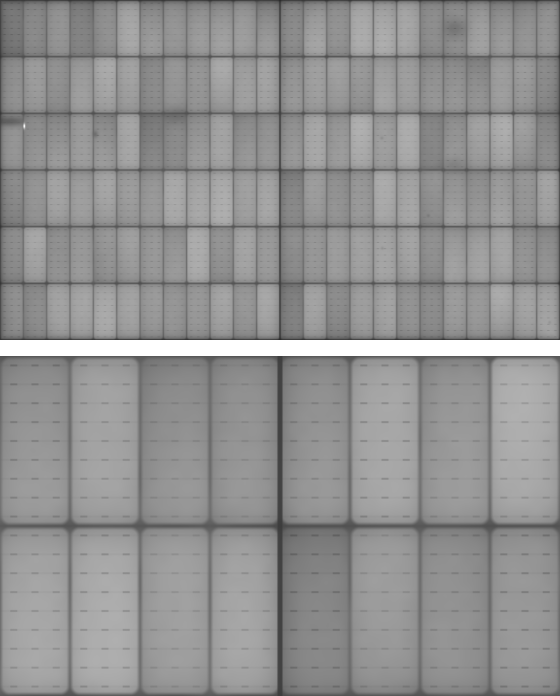
Top: the whole. Bottom: its middle third, enlarged.
Reproduce this pattern procedurally as a WebGL 2 fragment shader.

```glsl
#version 300 es
precision highp float;
// Grey panel of 24 by 6 tall cells with rounded corners and dark soft joints.
// Each cell gets a hashed tone, slow clouding and nine dashed conductor lines;
// a darker centre joint, a dim rim and a few blemishes complete the panel.
uniform vec2 u_resolution;
out vec4 fragColor;

const vec2 GRID = vec2(24.0, 6.0);
const float CELL_TONE = 0.622;
const float COLUMN_JOINT = 0.41;
const float ROW_JOINT = 0.33;
const float CENTRE_TONE = 0.25;

float hash(vec2 p) {
    vec3 q = fract(vec3(p.xyx) * 0.1031);
    q += dot(q, q.yzx + 33.33);
    return fract((q.x + q.y) * q.z);
}

float noise(vec2 p) {
    vec2 i = floor(p), f = fract(p);
    f = f * f * (3.0 - 2.0 * f);
    vec2 e = vec2(1.0, 0.0);
    return mix(mix(hash(i), hash(i + e), f.x),
               mix(hash(i + e.yx), hash(i + e.xx), f.x), f.y);
}

float roundBox(vec2 p, vec2 halfSize, float radius) {
    vec2 q = abs(p) - halfSize + radius;
    return length(max(q, 0.0)) + min(max(q.x, q.y), 0.0) - radius;
}

// Soft line of given half width; aa is one pixel in the same units
float band(float dist, float halfWidth, float aa) {
    return 1.0 - smoothstep(halfWidth - aa, halfWidth + aa, abs(dist));
}

float spot(vec2 p, vec2 centre, vec2 radius) {
    vec2 q = (p - centre) / radius;
    return exp(-dot(q, q));
}

// Tone of one cell: random level, ramp over groups of six, tilt and clouding
float cellTone(vec2 id, vec2 local, vec2 p) {
    float level = CELL_TONE + 0.11 * (hash(id + 7.3) - 0.5);
    float place = mod(id.x, 6.0);
    level -= 0.075 * exp(-(place + 0.3 * local.x) / 1.1);
    level -= 0.045 * step(0.9, hash(id + 41.7));
    vec2 tilt = vec2(hash(id + 13.1), hash(id + 29.9)) - 0.5;
    level += 0.05 * dot(tilt, local);
    level += 0.09 * (noise(p * 0.32) - 0.5);
    return level + 0.012 * (noise(p * 6.0) - 0.5);
}

// Nine faint lines per cell, each carrying three short dark dashes
float conductors(vec2 id, vec2 local, float height, float aa) {
    float pitch = height / 9.0;
    float y = (fract(local.y / pitch + 0.5) - 0.5) * pitch;
    float x = (fract((local.x + 0.5) * 3.3 - 0.15) - 0.5) / 3.3;
    float line = band(y, 0.014, aa * 0.8);
    float dash = band(x, 0.05, aa * 0.8) * line;
    return 0.018 * line + mix(0.03, 0.10, hash(id + 3.7)) * dash;
}

void main() {
    vec2 uv = gl_FragCoord.xy / u_resolution;
    vec2 g = uv * GRID;
    vec2 id = floor(g);
    float height = (u_resolution.y / GRID.y) / (u_resolution.x / GRID.x);
    float aa = GRID.x / u_resolution.x;
    vec2 p = g * vec2(1.0, height);              // unit: one column width
    vec2 local = (fract(g) - 0.5) * vec2(1.0, height);

    // Cell surface
    float tone = cellTone(id, local, p);
    tone -= conductors(id, local, height, aa);

    // Blemishes: cloudy stains, shaded cell ends and a few specks
    float stain = 0.11 * spot(g, vec2(19.5, 5.5), vec2(0.5, 0.18))
                + 0.11 * spot(g, vec2(4.08, 3.63), vec2(0.12, 0.06))
                + 0.07 * spot(g, vec2(19.5, 3.1), vec2(0.45, 0.12));
    float firstCell = 1.0 - step(1.0, g.x);
    stain += 0.20 * firstCell * spot(g, vec2(0.4, 3.86), vec2(0.8, 0.09));
    float shadedCell = step(7.0, g.x) * (1.0 - step(8.0, g.x));
    stain += 0.08 * shadedCell * spot(g, vec2(7.6, 3.95), vec2(0.7, 0.16));
    vec2 speckAt = (vec2(hash(id + 61.0), hash(id + 83.0)) - 0.5)
                 * vec2(0.8, height * 0.8);
    stain += 0.06 * step(0.97, hash(id + 97.0)) * spot(local, speckAt, vec2(0.07));
    tone -= stain;

    // Wide shading towards the cell edge, then rounded corners and joints
    vec2 toEdge = vec2(0.5, 0.5 * height) - abs(local);
    tone *= 1.0 - 0.10 * exp(-toEdge.x / 0.13) - 0.16 * exp(-toEdge.y / 0.17);
    float d = roundBox(local, vec2(0.5, 0.5 * height) - vec2(0.016, 0.026), 0.12);
    float joint = mix(COLUMN_JOINT, ROW_JOINT, exp(-toEdge.y / 0.09));
    joint += 0.05 * (noise(p * 2.0) - 0.5);
    tone = mix(tone, joint, smoothstep(-0.035 - 0.5 * aa, 0.025 + 0.5 * aa, d));

    // Centre joint with a wide shadow, and the outer rim
    float centre = abs(g.x - 0.5 * GRID.x);
    tone = mix(tone, CENTRE_TONE, 0.8 * band(centre, 0.035, aa));
    tone *= 1.0 - 0.10 * exp(-centre / 0.22);
    vec2 edge = min(g, GRID - g) * vec2(1.0, height);
    float rim = min(edge.x, edge.y);
    tone *= 1.0 - 0.35 * exp(-rim / 0.07) - 0.10 * exp(-rim / 0.7);

    // Small bright flaw beside the first joint
    float flaw = spot(p, vec2(1.04, 3.775 * height), vec2(0.045, 0.11));
    tone = mix(tone, 1.0, flaw);

    fragColor = vec4(vec3(clamp(tone, 0.0, 1.0)), 1.0);
}
```
